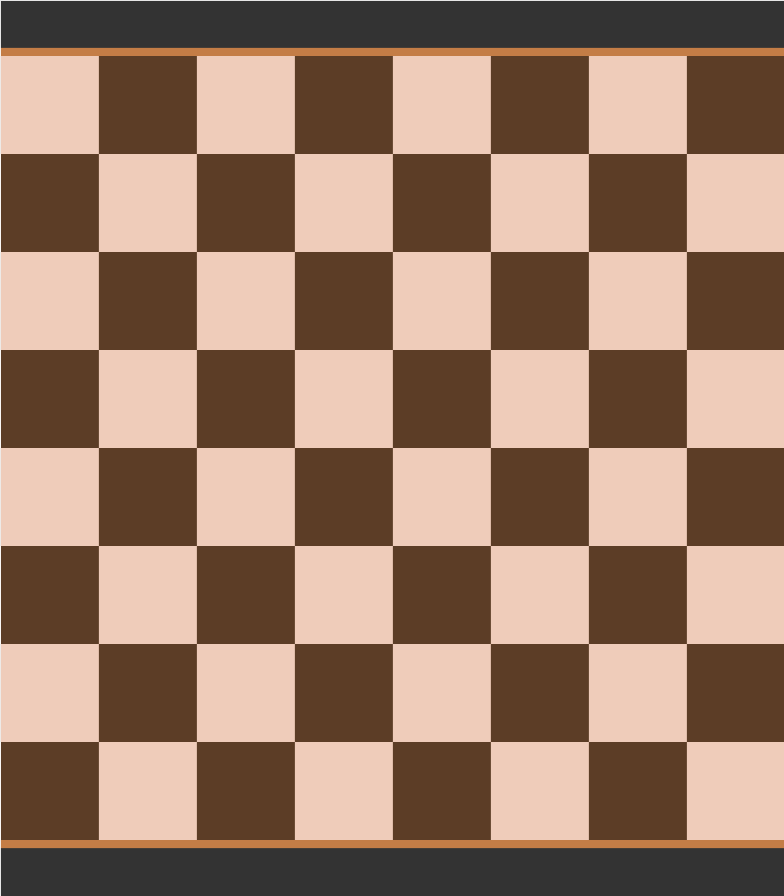
A WebGL 2 fragment shader for this pattern:

```glsl
#version 300 es
precision highp float;
// An eight by eight checkerboard of pale and brown squares, closed above and
// below by an orange trim and a charcoal band. Squares come from the product
// of two antialiased square waves; bands come from the distance to mid-height.

uniform vec2 u_resolution;
out vec4 fragColor;

// Lengths are in units of one square.
const float SQUARES = 8.0;       // squares across and down
const float TRIM_WIDTH = 0.083;  // orange line beside the board
const float HAIRLINE = 0.009;    // pale sliver on the left and top borders

const vec3 PALE = vec3(0.937, 0.800, 0.729);
const vec3 BROWN = vec3(0.361, 0.239, 0.149);
const vec3 CHARCOAL = vec3(0.200, 0.200, 0.200);
const vec3 ORANGE = vec3(0.769, 0.490, 0.275);
const vec3 BORDER = vec3(1.0);

// Coverage of a half-plane, where distance is positive inside.
float coverage(float distanceInside, float pixel) {
    return clamp(distanceInside / pixel + 0.5, 0.0, 1.0);
}

// +1 in even cells and -1 in odd cells, with a one-pixel ramp between.
vec2 squareWave(vec2 p, float pixel) {
    vec2 f = fract(p);
    vec2 edgeDistance = min(f, 1.0 - f);
    vec2 parity = 1.0 - 2.0 * mod(floor(p), 2.0);
    return parity * min(2.0 * edgeDistance / pixel, 1.0);
}

void main() {
    // The board spans the width and is centred vertically.
    float pixel = SQUARES / u_resolution.x;
    vec2 p = (gl_FragCoord.xy - vec2(0.0, 0.5 * u_resolution.y)) * pixel;
    float top = 0.5 * u_resolution.y * pixel;
    float halfBoard = 0.5 * SQUARES;

    // Checkerboard, dark in the lower left corner
    vec2 wave = squareWave(p + vec2(-HAIRLINE, halfBoard), pixel);
    vec3 color = mix(PALE, BROWN, 0.5 + 0.5 * wave.x * wave.y);

    // Trim lines and outer bands
    float height = abs(p.y);
    color = mix(color, ORANGE, coverage(height - halfBoard, pixel));
    color = mix(color, CHARCOAL, coverage(height - halfBoard - TRIM_WIDTH, pixel));

    // Pale hairline on the left and top borders
    float borderDistance = min(p.x, top - p.y);
    color = mix(color, BORDER, coverage(HAIRLINE - borderDistance, pixel));

    fragColor = vec4(color, 1.0);
}
```
